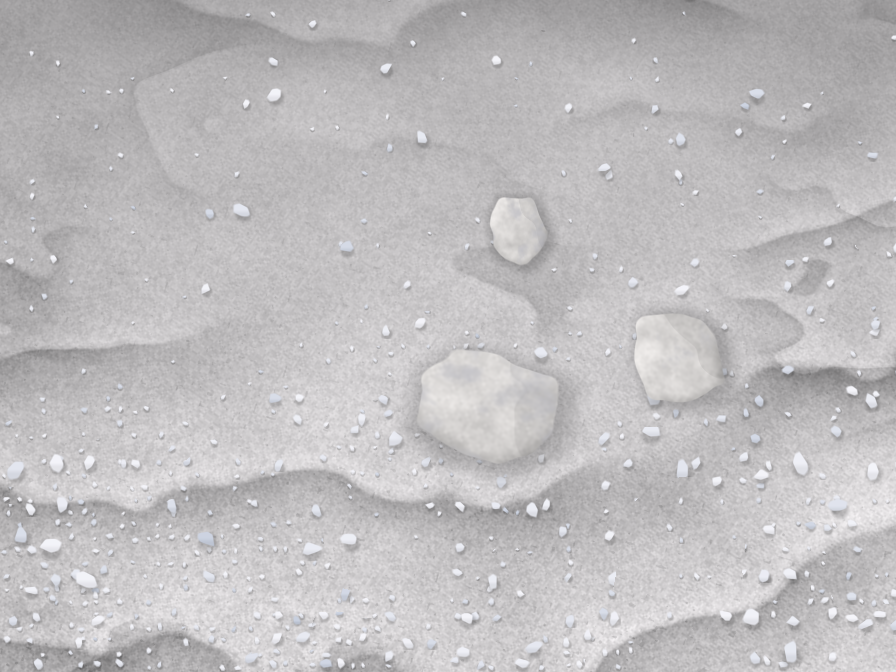
Write a WebGL 1 fragment shader that draws this texture.

```glsl
precision highp float;
// Pale, trampled sand with wind-cut ridges, scattered white chips and three rocks.
// Ridges are sawtooth profiles over warped heights; chips and rocks share one
// rounded convex polygon function, and chips are strewn on jittered grids.
uniform vec2 u_resolution;

const vec3 SAND_TINT = vec3(1.004, 0.993, 1.0);
const vec3 ROCK_TINT = vec3(1.01, 0.998, 0.99);
const vec3 STAIN_COLOR = vec3(0.72, 0.72, 0.75);
const vec3 CHIP_WHITE = vec3(0.96, 0.96, 0.98);
const vec3 CHIP_BLUE = vec3(0.78, 0.81, 0.87);

float hash(vec2 p) {
  return fract(sin(dot(p, vec2(127.1, 311.7))) * 43758.5453);
}

float noise(vec2 p) {
  vec2 cell = floor(p), f = fract(p);
  f = f * f * (3.0 - 2.0 * f);
  float low = mix(hash(cell), hash(cell + vec2(1.0, 0.0)), f.x);
  float high = mix(hash(cell + vec2(0.0, 1.0)), hash(cell + 1.0), f.x);
  return mix(low, high, f.y);
}

float fbm(vec2 p) {
  float sum = 0.0, weight = 0.5;
  for (int i = 0; i < 4; i++) {
    sum += weight * noise(p);
    p = mat2(1.6, 1.2, -1.2, 1.6) * p + 7.3;
    weight *= 0.5;
  }
  return sum / 0.9375;
}

vec2 rotate(vec2 p, float angle) {
  float c = cos(angle), s = sin(angle);
  return vec2(c * p.x - s * p.y, s * p.x + c * p.y);
}

// Rounded convex polygon: below 1 inside, 1 on the outline.
float polygon(vec2 d, float seed, float spread, float sharpness) {
  float sum = 0.0;
  for (int i = 0; i < 7; i++) {
    float k = float(i);
    float angle = 6.2832 * (k + 0.6 * hash(vec2(k, seed))) / 7.0;
    float reach = 1.0 + spread * (hash(vec2(seed, k + 9.0)) - 0.5);
    float side = dot(d, vec2(cos(angle), sin(angle))) / reach;
    sum += exp(sharpness * min(side, 2.5));
  }
  return log(sum) / sharpness;
}

// Sawtooth shade over a height: a crisp dark foot under each crest, lit above.
float ridgeShade(float height, float strength) {
  float t = fract(height);
  float dark = t * t * t * smoothstep(1.0, 0.95, t);
  float lit = smoothstep(0.3, 0.0, t) * smoothstep(0.0, 0.05, t);
  return strength * (0.25 * lit - dark);
}

float sandTone(vec2 p) {
  float tone = mix(0.826, 0.715, smoothstep(0.05, 0.95, p.y));
  tone -= 0.06 * smoothstep(0.9, 1.03, p.y + 0.08 * abs(p.x - 0.7));
  tone += 0.13 * (fbm(p * vec2(3.0, 4.5) + 4.0) - 0.5);

  // Long bowed ridges, broken by a patchy strength.
  float relief = mix(1.0, 0.55, smoothstep(0.45, 0.85, p.y));
  float bowl = 0.22 * (p.x - 0.5) * (p.x - 0.5);
  float warp = 0.34 * fbm(p * vec2(2.4, 3.0) + 2.0) + 0.03 * noise(p * 11.0);
  float longPatch = smoothstep(0.32, 0.7, noise(p * vec2(3.0, 4.0) + 6.2));
  tone += 0.2 * relief * ridgeShade(4.4 * (p.y - bowl + warp), longPatch);

  // Short curled edges of hollows and footprints.
  float hollow = 5.0 * fbm(p * vec2(2.2, 3.6) + 15.0) + 2.0 * p.y;
  float shortPatch = smoothstep(0.45, 0.7, noise(p * vec2(4.0, 5.5) + 21.0));
  tone += 0.12 * relief * ridgeShade(hollow, shortPatch);
  tone += 0.06 * relief * (fbm(p * vec2(11.0, 16.0)) - 0.5);

  float fine = noise(rotate(p, 0.6) * 340.0);
  float coarse = noise(rotate(p, 1.1) * 170.0 + 9.0);
  float speck = smoothstep(0.84, 0.96, noise(rotate(p, 0.3) * 150.0 + 31.0));
  tone += mix(0.17, 0.08, p.y) * (0.65 * fine + 0.35 * coarse - 0.5);
  return tone - mix(0.08, 0.025, p.y) * speck;
}

// One grid of chips, more and larger toward the bottom.
vec3 addChips(vec3 color, vec2 p, float cellSize, float density, float seed, float pixel) {
  vec2 cell = floor(p / cellSize);
  vec2 id = cell + seed;
  float cluster = smoothstep(0.3, 0.75, noise(p * 5.0 + seed));
  float chance = density * mix(1.0, 0.14, smoothstep(0.05, 0.75, p.y)) * (0.3 + cluster);
  float present = step(hash(id), chance);
  float radius = cellSize * mix(0.11, 0.22, hash(id + 3.7)) * mix(1.1, 0.8, p.y);
  vec2 jitter = 0.3 + 0.4 * vec2(hash(id + 1.3), hash(id + 5.9));
  vec2 d = (p - (cell + jitter) * cellSize) / radius;
  vec2 local = rotate(d, 6.2832 * hash(id + 8.1)) * vec2(0.85, 1.2);
  float shape = polygon(local, hash(id + 2.2) * 50.0, 0.6, 14.0);
  float edge = 1.1 * pixel / radius;
  float shadow = smoothstep(1.6, 0.8, length(d + vec2(-0.2, 0.6)));
  color *= 1.0 - 0.17 * present * shadow;
  vec3 chip = mix(CHIP_WHITE, CHIP_BLUE, hash(id + 6.6) * hash(id + 4.4));
  chip -= 0.06 * smoothstep(0.1, -0.7, d.y);
  return mix(color, chip, present * smoothstep(1.0 + edge, 1.0 - edge, shape));
}

vec3 addRock(vec3 color, vec2 p, vec2 center, vec2 size, float angle, float seed, float pixel) {
  vec2 q = rotate(p - center, angle) / size;
  vec2 rough = q + 0.12 * (vec2(noise(q * 3.0 + seed), noise(q * 3.0 - seed)) - 0.5);
  float shape = polygon(rough, seed, 0.14, 12.0);
  float shadow = smoothstep(1.45, 0.9, polygon(q + vec2(-0.08, 0.12), seed, 0.14, 8.0));
  color *= 1.0 - 0.2 * shadow;
  float tone = 0.84 + 0.03 * (q.y - q.x) + 0.16 * (fbm(q * 2.5 + seed) - 0.5);
  float crease = q.x - 0.45 + 0.3 * q.y + 0.5 * (noise(q * 2.0 + seed) - 0.5);
  tone -= 0.05 * smoothstep(-0.02, 0.03, crease);
  tone -= 0.09 * smoothstep(0.78, 1.02, shape) * smoothstep(0.4, -0.6, q.y);
  tone += 0.05 * (noise(rotate(p, 0.5) * 190.0) - 0.5);
  float stain = smoothstep(0.55, 0.8, fbm(q * 1.8 + seed * 2.0));
  vec3 rock = mix(tone * ROCK_TINT, STAIN_COLOR, 0.6 * stain);
  float edge = 1.1 * pixel / size.y;
  return mix(color, rock, smoothstep(1.0 + edge, 1.0 - edge, shape));
}

void main() {
  float pixel = 1.0 / u_resolution.y;
  vec2 p = gl_FragCoord.xy * pixel;
  vec3 color = sandTone(p) * SAND_TINT;
  color = addChips(color, p, 0.019, 0.3, 17.0, pixel);
  color = addChips(color, p, 0.033, 0.38, 41.0, pixel);
  color = addChips(color, p, 0.055, 0.34, 73.0, pixel);
  color = addRock(color, p, vec2(0.724, 0.394), vec2(0.104, 0.08), 0.2, 31.0, pixel);
  color = addRock(color, p, vec2(1.007, 0.467), vec2(0.06, 0.072), -0.6, 12.0, pixel);
  color = addRock(color, p, vec2(0.771, 0.658), vec2(0.041, 0.05), -0.2, 23.0, pixel);
  gl_FragColor = vec4(clamp(color, 0.0, 1.0), 1.0);
}
```
